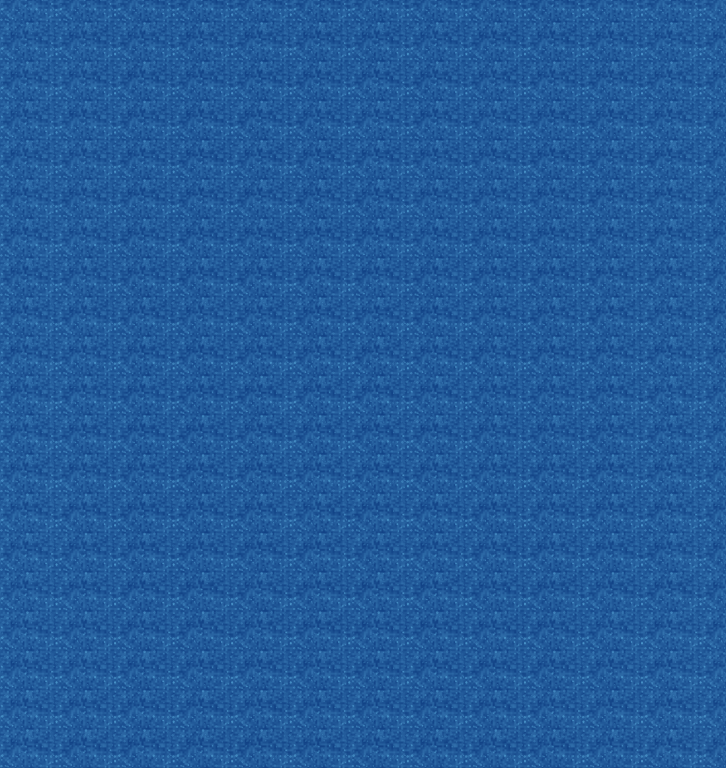
A WebGL 2 fragment shader for this texture:

```glsl
#version 300 es
precision highp float;
// Blue glittering grain: a small speckled tile repeated across the canvas.
uniform vec2 u_resolution;
out vec4 outColor;

const vec2 REPEATS = vec2(12.4, 19.55);
const vec3 DEEP_BLUE = vec3(0.09, 0.29, 0.55);
const vec3 PALE_BLUE = vec3(0.24, 0.51, 0.73);
const float TAU = 6.2831853;

// Integer hash of a cell, from 0 to 1
float hash(ivec2 cell, int seed) {
  uint h = uint(cell.x) * 1597u + uint(cell.y) * 51749u + uint(seed) * 7919u;
  h = (h ^ (h >> 15)) * 73244475u;
  h = (h ^ (h >> 13)) * 73244475u;
  h ^= h >> 16;
  return float(h & 65535u) / 65535.0;
}

// Value noise that wraps after the given number of cells
float tiledNoise(vec2 tile, ivec2 cells, int seed) {
  vec2 p = tile * vec2(cells);
  ivec2 cell = ivec2(floor(p));
  vec2 f = smoothstep(0.0, 1.0, fract(p));
  ivec2 a = cell % cells;
  ivec2 b = (cell + 1) % cells;
  float low = mix(hash(a, seed), hash(ivec2(b.x, a.y), seed), f.x);
  float high = mix(hash(ivec2(a.x, b.y), seed), hash(b, seed), f.x);
  return mix(low, high, f.y);
}

// One randomly placed glint in some of the cells, with soft edges
float glints(vec2 tile, ivec2 cells, float density, float pixelInTile, int seed) {
  vec2 p = tile * vec2(cells);
  ivec2 cell = ivec2(floor(p)) % cells;
  vec2 jitter = vec2(hash(cell, seed), hash(cell, seed + 1));
  vec2 center = mix(vec2(0.3), vec2(0.7), jitter);
  float radius = mix(0.14, 0.27, hash(cell, seed + 2));
  float blur = max(pixelInTile * float(cells.y) * 0.5, 0.03);
  float dist = length(fract(p) - center);
  float dot = 1.0 - smoothstep(radius - blur, radius + blur, dist);
  float strength = mix(0.35, 1.0, hash(cell, seed + 3));
  return dot * strength * step(hash(cell, seed + 4), density);
}

void main() {
  vec2 uv = gl_FragCoord.xy / u_resolution;
  vec2 tile = fract(uv * REPEATS);
  float pixelInTile = REPEATS.y / u_resolution.y;

  // Repeating grain: fine grit over short horizontal flecks
  float grit = tiledNoise(tile, ivec2(30, 20), 1) - 0.5;
  float flecks = tiledNoise(tile, ivec2(9, 10), 2) - 0.5;
  float tone = 0.27 + 0.68 * grit + 0.28 * flecks;

  // Bright band in each row of tiles, with more light below its middle
  float band = cos(TAU * (tile.y - 0.25));
  tone += 0.05 * band;

  // Glints gather in the bright band
  float sparkle = glints(tile, ivec2(12, 8), 0.48, pixelInTile, 11);
  sparkle += 0.7 * glints(tile, ivec2(17, 11), 0.2, pixelInTile, 23);
  tone += sparkle * (0.68 + 0.18 * band);

  // Slight wear between repeats and a paler cast at the sides
  float wear = tiledNoise(uv, ivec2(120, 127), 31) - 0.5;
  float sides = smoothstep(0.25, 0.5, abs(uv.x - 0.5));
  tone += 0.1 * wear + 0.04 * sides;

  outColor = vec4(mix(DEEP_BLUE, PALE_BLUE, clamp(tone, -0.12, 1.35)), 1.0);
}
```
